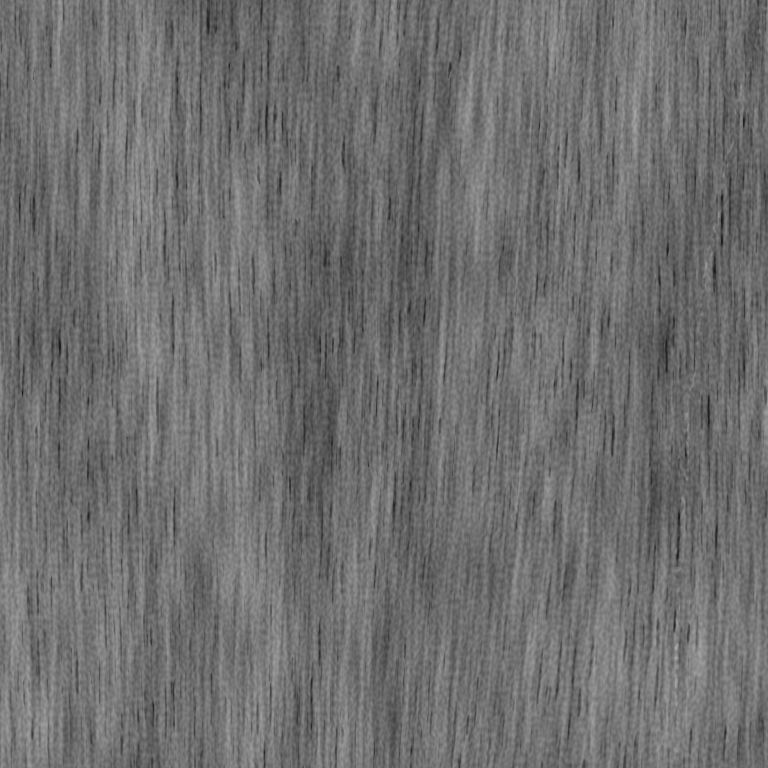
Write a Shadertoy shader that draws this texture.

```glsl
// Grey weathered wood with an upright grain that leans a little right of centre.
// Stretched gradient noise gives cloudy tone, bands and fibres; jittered cells
// hold the thin dark pores, and a smoky knot and a pale speckled seam finish it.

const float BASE_TONE      = 0.445;
const float CLOUD_AMOUNT   = 0.085;
const float BAND_AMOUNT    = 0.085;
const float FIBRE_AMOUNT   = 0.09;
const float FINE_AMOUNT    = 0.15;
const float SPECKLE_AMOUNT = 0.10;
const float PORE_DEPTH     = 0.17;
const float PORE_SOFTNESS  = 0.0011;
const float GRAIN_LEAN     = 0.075;
const float GRAIN_WAVER    = 0.012;
const vec2  KNOT_CENTRE    = vec2(0.845, 0.545);
const float KNOT_DEPTH     = 0.11;
const float SMOKE_DEPTH    = 0.055;
const float SEAM_GLOW      = 0.10;

float hash(vec2 p) {
    vec3 q = fract(p.xyx * 0.1031);
    q += dot(q, q.yzx + 33.33);
    return fract((q.x + q.y) * q.z);
}

vec2 gradient(vec2 cell) {
    float angle = 6.2832 * hash(cell + 71.0);
    return vec2(cos(angle), sin(angle));
}

// Gradient noise, centred on zero
float noise(vec2 p) {
    vec2 i = floor(p), f = p - i;
    vec2 s = f * f * f * (f * (f * 6.0 - 15.0) + 10.0);
    vec2 e = vec2(1.0, 0.0);
    float low  = mix(dot(gradient(i), f), dot(gradient(i + e), f - e), s.x);
    float high = mix(dot(gradient(i + e.yx), f - e.yx),
                     dot(gradient(i + 1.0), f - 1.0), s.x);
    return mix(low, high, s.y);
}

// Soft elliptical blob, 1 at its centre
float blob(vec2 p, vec2 centre, vec2 radius) {
    vec2 d = (p - centre) / radius;
    return exp(-dot(d, d));
}

// Bend the canvas so that the grain runs straight along y
vec2 grainSpace(vec2 p) {
    float lean = GRAIN_LEAN * blob(vec2(p.x, 0.0), vec2(0.66, 0.0), vec2(0.2, 1.0));
    float waver = GRAIN_WAVER * noise(p * vec2(3.0, 1.6) + 5.0)
                + 0.0016 * noise(p * vec2(25.0, 22.0));
    return vec2(p.x - lean * (p.y - 0.5) + waver, p.y);
}

// One tapered dark dash per cell; returns its strength
float pores(vec2 g, float columns, float rows, float density, float seed) {
    float column = floor(g.x * columns);
    float u = fract(g.x * columns);
    float y = g.y * rows * mix(0.7, 1.3, hash(vec2(column, seed)))
            + 19.0 * hash(vec2(column, seed + 1.0));
    vec2 id = vec2(column, floor(y) + 40.0 * seed);

    float centre = mix(0.3, 0.7, hash(id + 3.0));
    float halfLength = mix(0.15, 0.5, hash(id + 7.0));
    float along = abs(fract(y) - 0.5) / halfLength;
    float halfWidth = mix(0.08, 0.2, hash(id + 11.0)) * sqrt(max(1.0 - along * along, 0.0));
    float soft = PORE_SOFTNESS * columns;

    float dash = 1.0 - smoothstep(halfWidth - soft, halfWidth + soft, abs(u - centre));
    dash *= 1.0 - smoothstep(0.65, 1.0, along);
    return dash * step(hash(id + 17.0), density) * mix(0.35, 1.0, hash(id + 23.0));
}

void mainImage(out vec4 fragColor, in vec2 fragCoord) {
    vec2 p = fragCoord / iResolution.xy;
    vec2 g = grainSpace(p);

    // Cloudy tone, long bands and fibres
    float clouds = noise(p * vec2(3.5, 2.2) + 2.0) + 0.5 * noise(p * vec2(9.0, 5.0) + 8.0);
    float bands = noise(g * vec2(14.0, 1.3) + 4.0);
    float tone = BASE_TONE + CLOUD_AMOUNT * clouds + BAND_AMOUNT * bands;
    tone += FIBRE_AMOUNT * noise(g * vec2(62.0, 3.5));
    tone += FINE_AMOUNT * noise(g * vec2(165.0, 10.0));
    tone += SPECKLE_AMOUNT * noise(g * vec2(250.0, 150.0));

    // Smoky stains and the knot
    float smoke = blob(p, vec2(0.87, 0.62), vec2(0.08, 0.13))
                + 0.7 * blob(p, vec2(0.76, 0.33), vec2(0.11, 0.11));
    tone -= SMOKE_DEPTH * smoke * (1.0 + noise(p * vec2(14.0, 9.0)));
    tone -= KNOT_DEPTH * blob(p, KNOT_CENTRE, vec2(0.009, 0.035));

    // Pores, long then short, crowding in some bands and broken along their length
    float density = 0.58 + 0.8 * noise(g * vec2(9.0, 2.0) + 31.0) - 0.25 * bands;
    float dark = pores(g, 105.0, 11.0, density, 1.0)
               + 0.65 * pores(g + 0.37, 165.0, 20.0, density, 2.0);
    tone -= PORE_DEPTH * dark * (0.9 + 1.1 * noise(g * vec2(190.0, 75.0) + 13.0));

    // Pale speckled seam down the right side
    float seamX = 0.88 + 0.12 * pow(p.y, 2.5) + 0.006 * noise(vec2(p.y * 12.0, 3.0));
    float seam = 1.0 - smoothstep(0.0015, 0.005, abs(p.x - seamX));
    tone += SEAM_GLOW * seam * smoothstep(0.0, 0.35, noise(p * vec2(180.0, 110.0) + 9.0));

    fragColor = vec4(vec3(clamp(tone, 0.12, 0.66)), 1.0);
}
```
